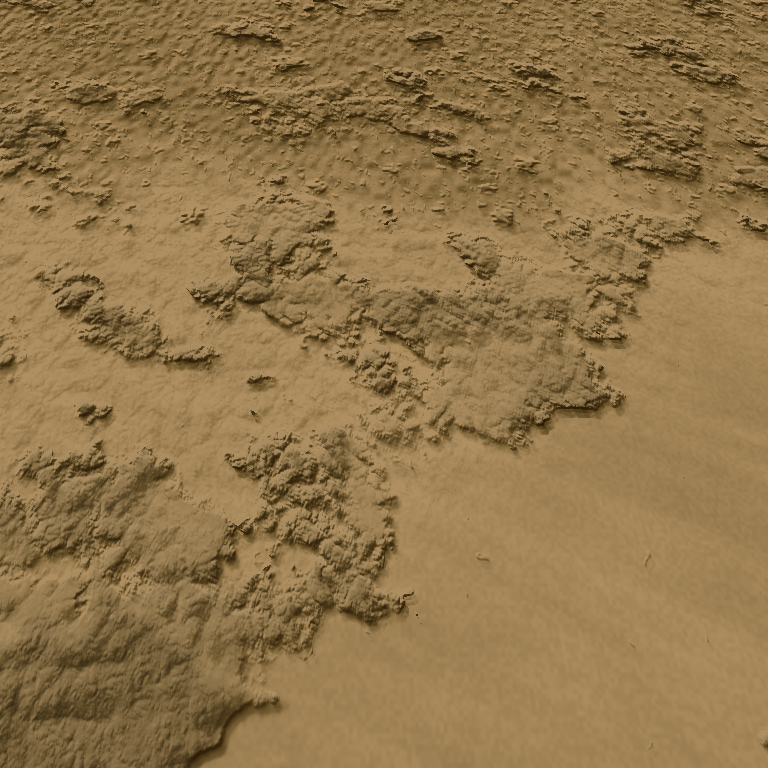
A WebGL 1 fragment shader for this texture:

```glsl
precision highp float;
// Dusty desert slope: sand-covered ledges, crags and boulders below a gravel plain.
// A height field in perspective ground space is built from noise and scattered
// stones, then shaded by its slope toward the light and short cast shadows.

uniform vec2 u_resolution;

const vec3 SHADOW_BROWN = vec3(0.17, 0.11, 0.02);
const vec3 EARTH_BROWN = vec3(0.41, 0.32, 0.16);
const vec3 SAND_LIGHT = vec3(0.66, 0.54, 0.36);
const vec3 ROCK_GREY = vec3(0.47, 0.41, 0.30);
const vec2 LIGHT_DIR = vec2(-0.45, 0.89);   // toward the light, on the canvas
const float HORIZON = 1.5;                  // height of the vanishing line
const float TILT = 1.4;                     // flattening of the ground
const float SLOPE_STEP = 0.0032;
const float SHADOW_STEP = 0.008;
const float SLOPE_GAIN = 4.6;
const float SHADOW_GAIN = 0.75;
const vec2 CRAG_CENTER = vec2(0.09, 0.06);  // large foreground crag
const vec2 CRAG_SIZE = vec2(0.25, 0.17);

float hash(vec2 p) {
  vec3 q = fract(p.xyx * vec3(0.1031, 0.1030, 0.0973));
  q += dot(q, q.yzx + 33.33);
  return fract((q.x + q.y) * q.z);
}

float noise(vec2 p) {
  vec2 i = floor(p), f = fract(p);
  f = f * f * (3.0 - 2.0 * f);
  return mix(mix(hash(i), hash(i + vec2(1.0, 0.0)), f.x),
             mix(hash(i + vec2(0.0, 1.0)), hash(i + 1.0), f.x), f.y);
}

// x: smooth fractal noise, y: lumpy turbulence with sharp creases
vec2 fractal(vec2 p) {
  vec2 sum = vec2(0.0), amp = vec2(0.5);
  for (int i = 0; i < 5; i++) {
    float n = noise(p);
    sum += amp * vec2(n, abs(2.0 * n - 1.0));
    p = mat2(1.6, 1.2, -1.2, 1.6) * p + 17.3;
    amp *= vec2(0.5, 0.6);
  }
  return sum;
}

// One domed stone in a share of the cells, with rows shifted to hide the grid.
float stones(vec2 p, float share) {
  p.x += 5.0 * hash(vec2(floor(p.y), 7.0));
  vec2 cell = floor(p);
  float size = hash(cell + 3.1);
  float radius = mix(0.14, 0.38, size * size);
  vec2 jitter = vec2(hash(cell + 11.7), hash(cell + 23.9));
  vec2 center = mix(vec2(radius), vec2(1.0 - radius), jitter);
  float dist = length(p - cell - center) / radius;
  return step(hash(cell), share) * radius * (1.0 - smoothstep(0.3, 1.0, dist));
}

vec2 ground(vec2 p) {
  float depth = 1.0 / (HORIZON - p.y);
  return vec2((p.x - 0.5) * depth, depth * TILT);
}

float foreground(vec2 p) {
  float edge = length((p - CRAG_CENTER) / CRAG_SIZE) + 0.6 * (noise(p * 22.0) - 0.5);
  return 1.0 - smoothstep(0.6, 1.0, edge);
}

float gravelPlain(vec2 p) {
  return smoothstep(0.72, 0.85, p.y + 0.07 * p.x + 0.1 * (noise(p * 9.0) - 0.5));
}

// Ledges lie up and left of a diagonal; open sand lies below it.
float ledgeSide(vec2 p) {
  return smoothstep(-0.12, 0.2, p.y - 0.75 * p.x + 0.12);
}

// x: height of the surface, y: how much of it is bare rock
vec2 surface(vec2 p) {
  vec2 g = ground(p);
  float plain = gravelPlain(p), front = foreground(p), side = ledgeSide(p);
  float lumps = fractal(g * vec2(31.0, 22.0) + 3.0).y;

  // Ledges dip to the right, with ragged rims; loose boulders join them
  float patches = fractal(vec2(g.x, g.y + 0.4 * g.x) * vec2(6.0, 6.5) + 4.0).x;
  float rock = patches - mix(0.74, 0.48, side) - 0.16 * plain + 0.4 * front;
  vec2 warp = vec2(noise(g * 32.0), noise(g * 32.0 + 9.0)) - 0.5;
  rock = max(rock, 0.6 * stones((g + warp * 0.05) * vec2(5.5, 6.0), 0.2));
  float cover = smoothstep(0.0, 0.11, rock + 0.2 * (lumps - 0.42) * step(0.001, abs(rock)));

  // Craggy relief, softened where dust has settled
  float bare = mix(0.3, 0.85, smoothstep(0.35, 0.65, noise(g * 9.0 + 31.0)));
  bare = mix(bare, 1.0, front);
  float rough = max(cover * bare, 0.16 * side * (1.0 - plain));
  float height = cover * 0.3 + rough * lumps + 0.7 * front * noise(g * 15.0);

  // Gravel: a rough bed with angular stones in three sizes
  vec2 chip = 0.014 * (vec2(noise(g * 110.0), noise(g * 110.0 + 5.0)) - 0.5);
  float share = mix(0.015, 0.7, plain) * mix(0.5, 1.3, noise(g * 4.0));
  height += 0.22 * plain * noise(g * vec2(75.0, 38.0));
  height += 0.6 * stones((g + chip) * vec2(44.0, 26.0), share);
  height += 0.4 * stones((g + chip) * vec2(80.0, 46.0), share);
  height += 1.0 * stones((g + 2.0 * chip) * vec2(17.0, 12.0), 0.35 * share);
  return vec2(height, cover * bare);
}

void main() {
  vec2 p = gl_FragCoord.xy / u_resolution;
  vec2 g = ground(p), here = surface(p);
  float slope = here.x - surface(p + LIGHT_DIR * SLOPE_STEP).x;
  float blocked = max(surface(p + LIGHT_DIR * SHADOW_STEP).x - here.x, 0.0)
                + max(surface(p + LIGHT_DIR * SHADOW_STEP * 2.0).x - here.x, 0.0);

  // Sand: broad drifts, slanted wind streaks and fine grain
  float tone = mix(0.94, 1.02, ledgeSide(p)) - 0.2 * gravelPlain(p);
  tone += 0.2 * (fractal(g * 5.0 + 51.0).x - 0.48);
  tone += 0.13 * (fractal(vec2(g.x, g.y + 0.55 * g.x) * vec2(6.0, 34.0)).x - 0.48);
  tone += 0.09 * (noise(g * vec2(270.0, 200.0)) - 0.5);
  tone -= 0.2 * here.y + 0.1 * foreground(p);

  // Lit faces brighten gently, faces turned away fall off to brown
  tone *= exp(SLOPE_GAIN * min(slope, 0.0) - SHADOW_GAIN * blocked);
  tone = clamp(tone + 0.25 * SLOPE_GAIN * max(slope, 0.0), 0.0, 1.06);

  vec3 color = mix(SHADOW_BROWN, EARTH_BROWN, min(tone * 2.0, 1.0));
  color = mix(color, SAND_LIGHT, max(tone * 2.0 - 1.0, 0.0));
  color = mix(color, ROCK_GREY * (0.3 + 0.8 * tone), 0.25 * here.y);
  gl_FragColor = vec4(color, 1.0);
}
```
